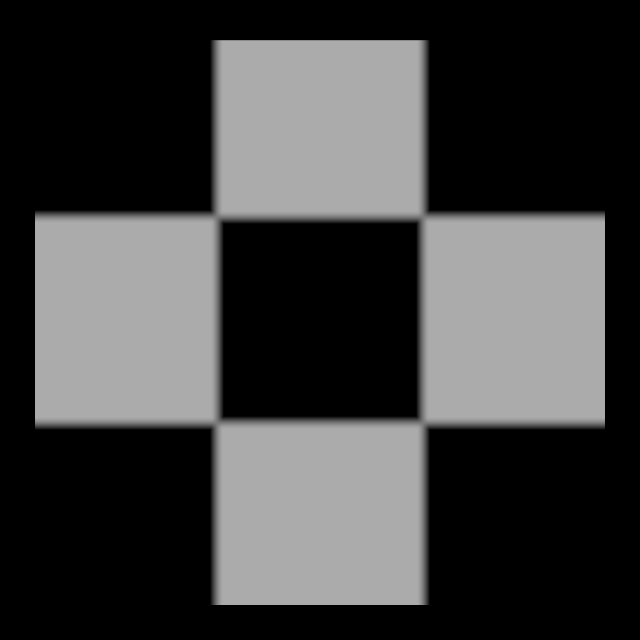
Write a Shadertoy shader that draws this background.

```glsl
// Four soft-edged grey squares forming a cross around a black centre.
#define GREY 0.67
#define CENTRE vec2(0.5)
#define INNER_HALF 0.161
#define SOFTNESS 0.0108
#define OUTER_MIN vec2(0.0547, 0.0547)
#define OUTER_MAX vec2(0.9453, 0.9372)
#define GAMMA 2.0

// Signed distance to an axis-aligned box
float boxDistance(vec2 p, vec2 halfSize) {
    vec2 d = abs(p) - halfSize;
    return length(max(d, 0.0)) + min(max(d.x, d.y), 0.0);
}

void mainImage(out vec4 fragColor, in vec2 fragCoord) {
    vec2 uv = fragCoord / iResolution.xy;
    float pixel = 1.0 / min(iResolution.x, iResolution.y);

    // Soft horizontal and vertical bands through the centre
    vec2 band = 1.0 - smoothstep(-SOFTNESS, SOFTNESS, abs(uv - CENTRE) - INNER_HALF);

    // Soft exclusive-or: lit where exactly one band covers the point
    float checker = band.x + band.y - 2.0 * band.x * band.y;
    float light = pow(max(checker, 0.0), 1.0 / GAMMA);

    // Crisp outer frame
    vec2 frameCentre = 0.5 * (OUTER_MIN + OUTER_MAX);
    vec2 frameHalf = 0.5 * (OUTER_MAX - OUTER_MIN);
    float frame = clamp(0.5 - boxDistance(uv - frameCentre, frameHalf) / pixel, 0.0, 1.0);

    fragColor = vec4(vec3(GREY * light * frame), 1.0);
}
```
